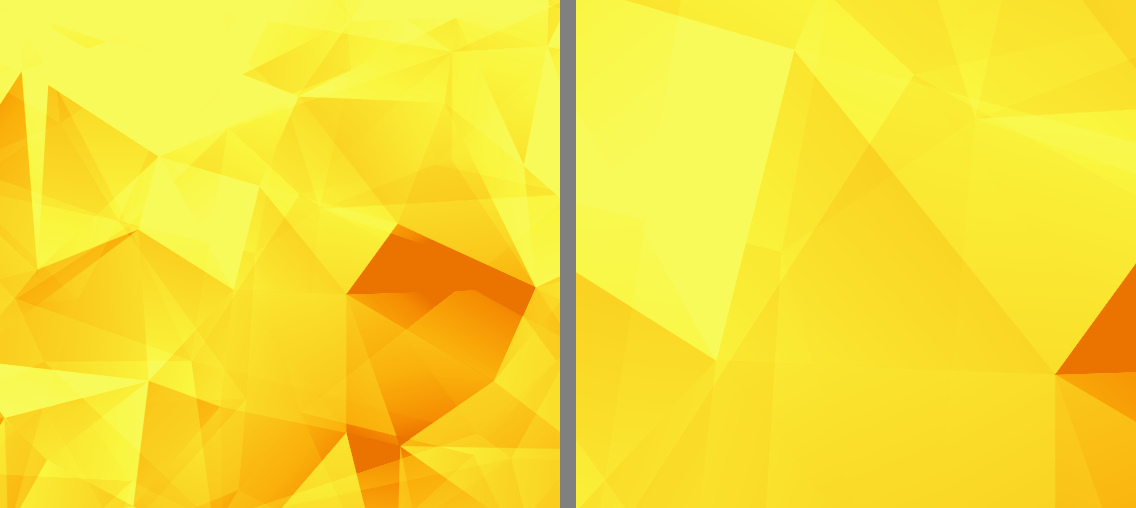
Left: the whole. Right: its middle third, enlarged.
Give the GLSL for this background, as a Shadertoy shader.

```glsl
// Low-poly backdrop of yellow and orange facets: a jittered triangle mesh takes
// its tone from a broad light field, then two larger translucent meshes cross it.
// Each facet has a slight linear gradient; tone is mapped through a warm ramp.

const float TAU = 6.2831853;

vec2 hash22(vec2 p) {
    vec3 h = fract(p.xyx * vec3(0.1031, 0.1030, 0.0973));
    h += dot(h, h.yzx + 33.33);
    return fract((h.xx + h.yz) * h.zy);
}

float cross2(vec2 a, vec2 b) { return a.x * b.y - a.y * b.x; }

mat2 rotation(float angle) {
    float c = cos(angle), s = sin(angle);
    return mat2(c, s, -s, c);
}

// Signed distance to the line a-b, positive on its left
float edgeDistance(vec2 p, vec2 a, vec2 b) {
    return cross2(b - a, p - a) / max(length(b - a), 1e-4);
}

// Smoothed coverage of a triangle of either winding
float triangleCoverage(vec2 p, vec2 a, vec2 b, vec2 c, float pixel) {
    float winding = sign(cross2(b - a, c - a));
    float d = min(winding * edgeDistance(p, a, b),
              min(winding * edgeDistance(p, b, c), winding * edgeDistance(p, c, a)));
    return clamp(0.5 + d / pixel, 0.0, 1.0);
}

vec2 meshPoint(vec2 id, float seed) {
    return id + 0.5 + 0.84 * (hash22(id + seed) - 0.5);
}

// One facet: offset to its centroid (xy), random value (z), gradient (w), times coverage
vec4 facet(vec2 q, vec2 a, vec2 b, vec2 c, vec2 key, float pixel, inout float total) {
    float cover = triangleCoverage(q, a, b, c, pixel);
    vec2 toCenter = (a + b + c) / 3.0 - q;
    vec2 h = hash22(key);
    float slope = dot(toCenter, vec2(cos(TAU * h.y), sin(TAU * h.y)));
    total += cover;
    return cover * vec4(toCenter, h.x, slope);
}

// Jittered grid, each cell split along a random diagonal
vec4 facetMesh(vec2 p, float scale, float angle, float seed) {
    mat2 turn = rotation(angle);
    vec2 q = turn * p * scale + 20.0;
    float pixel = 1.2 * scale / iResolution.y;
    vec2 cell = floor(q);
    vec4 sum = vec4(0.0);
    float total = 0.0;
    for (int j = -2; j <= 1; j++)
    for (int i = -2; i <= 1; i++) {
        vec2 id = cell + vec2(i, j);
        vec2 a = meshPoint(id, seed);
        vec2 b = meshPoint(id + vec2(1, 0), seed);
        vec2 c = meshPoint(id + vec2(1, 1), seed);
        vec2 d = meshPoint(id + vec2(0, 1), seed);
        vec2 key = id + seed * 1.7;
        bool flip = hash22(key + 71.0).x > 0.5;
        sum += facet(q, a, b, flip ? d : c, key + 11.3, pixel, total);
        sum += facet(q, flip ? b : a, c, d, key + 47.9, pixel, total);
    }
    sum /= max(total, 1e-3);
    sum.xy = sum.xy * turn / scale;
    return sum;
}

float glow(vec2 p, vec2 center, float radius) {
    vec2 d = (p - center) / radius;
    return exp(-dot(d, d));
}

// Broad light: bright above, amber below, with warm and pale pools
float lightField(vec2 p) {
    float tone = mix(0.42, 0.91, smoothstep(0.32, 0.72, p.y));
    tone -= 0.52 * glow(p, vec2(0.03, 0.56), 0.16);
    tone -= 0.46 * glow(p, vec2(0.88, 0.53), 0.17);
    tone -= 0.28 * glow(p, vec2(0.76, 0.36), 0.13);
    tone -= 0.32 * glow(p, vec2(0.83, 0.05), 0.15);
    tone -= 0.30 * glow(p, vec2(0.62, 0.94), 0.15);
    tone += 0.36 * glow(p, vec2(0.06, 0.22), 0.15);
    tone += 0.34 * glow(p, vec2(0.36, 0.42), 0.15);
    tone += 0.22 * glow(p, vec2(1.03, 0.38), 0.15);
    return tone;
}

vec3 warmRamp(float t) {
    vec3 color = mix(vec3(0.92, 0.45, 0.0), vec3(0.96, 0.55, 0.01), clamp(t / 0.04, 0.0, 1.0));
    color = mix(color, vec3(0.98, 0.69, 0.04), clamp((t - 0.04) / 0.11, 0.0, 1.0));
    color = mix(color, vec3(0.98, 0.79, 0.11), clamp((t - 0.15) / 0.17, 0.0, 1.0));
    color = mix(color, vec3(0.98, 0.87, 0.16), clamp((t - 0.32) / 0.20, 0.0, 1.0));
    color = mix(color, vec3(0.98, 0.96, 0.24), clamp((t - 0.52) / 0.21, 0.0, 1.0));
    return mix(color, vec3(0.97, 0.98, 0.35), clamp((t - 0.73) / 0.18, 0.0, 1.0));
}

// Tone shift of a translucent sheet; only the extreme facets show
float sheetShift(vec4 f, float strength) {
    float h = f.z * 2.0 - 1.0;
    return strength * (sign(h) * smoothstep(0.3, 0.6, abs(h)) + 0.5 * f.w);
}

void mainImage(out vec4 fragColor, in vec2 fragCoord) {
    vec2 p = fragCoord / iResolution.y;
    vec4 base = facetMesh(p, 4.6, 0.35, 3.0);
    float tone = lightField(p + base.xy) + 0.46 * (base.z - 0.5) + 0.26 * base.w;
    tone += sheetShift(facetMesh(p, 3.1, 1.10, 37.0), 0.10);
    tone += sheetShift(facetMesh(p, 3.9, 2.30, 59.0), 0.07);
    fragColor = vec4(warmRamp(clamp(tone, 0.0, 1.0)), 1.0);
}
```
